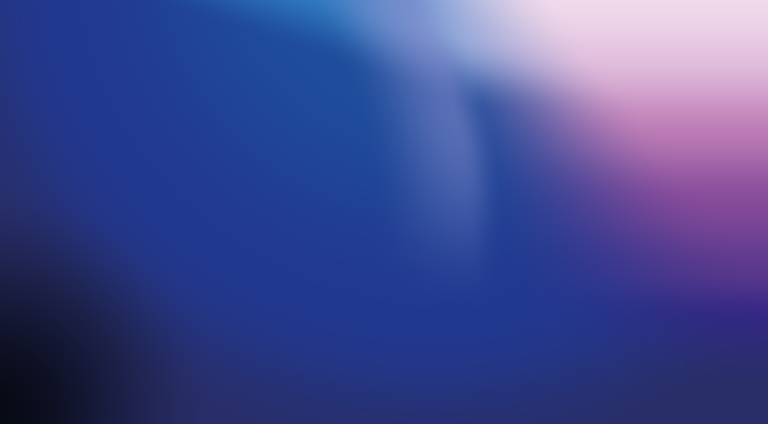
This background is drawn by a WebGL 1 fragment shader. Its source:

```glsl
precision highp float;

uniform vec2 u_resolution;

const float ASPECT = 1.82;

// Deep blue field: teal core, royal ring, slate rim
vec3 blueField(vec2 p, vec2 center) {
  const vec3 teal = vec3(0.12, 0.30, 0.61);
  const vec3 royal = vec3(0.13, 0.22, 0.56);
  const vec3 slate = vec3(0.16, 0.18, 0.41);
  float d = length(p - center);
  vec3 inner = mix(teal, royal, smoothstep(0.35, 0.90, d));
  return mix(inner, slate, smoothstep(0.90, 1.25, d));
}

// Vertical ramp of the rosy light, violet below to pale pink above
vec3 roseRamp(float y) {
  vec3 c = mix(vec3(0.21, 0.15, 0.53), vec3(0.35, 0.22, 0.55), smoothstep(0.24, 0.37, y));
  c = mix(c, vec3(0.52, 0.29, 0.60), smoothstep(0.34, 0.54, y));
  c = mix(c, vec3(0.75, 0.50, 0.72), smoothstep(0.50, 0.73, y));
  c = mix(c, vec3(0.88, 0.74, 0.86), smoothstep(0.68, 0.87, y));
  return mix(c, vec3(0.94, 0.85, 0.92), smoothstep(0.82, 1.0, y));
}

// Coverage of the rosy light, spreading from a slanted left border
float roseMask(vec2 p) {
  float drop = 1.0 - p.y;
  float left = 0.95 + 0.35 * drop;
  float right = 1.33 + 0.75 * drop;
  return smoothstep(left, right, p.x) * smoothstep(0.08, 0.30, p.y);
}

// Coverage of the cyan sheet above a falling edge that levels out
float sheetMask(vec2 p) {
  float edge = max(1.0 - 0.335 * (p.x - 0.427), 0.77);
  return smoothstep(-0.03, 0.14, p.y - edge);
}

// Curved sheen: slow rise on the left, quick fall on the right
float sheenMask(vec2 p) {
  float bend = max(p.y - 0.5, 0.0) / 0.5;
  float s = p.x - (1.125 - 0.155 * bend * bend);
  float profile = smoothstep(-0.25, -0.02, s) * (1.0 - smoothstep(-0.02, 0.07, s));
  return profile * smoothstep(0.25, 0.72, p.y);
}

void main() {
  vec2 p = gl_FragCoord.xy / u_resolution * vec2(ASPECT, 1.0);
  vec3 color = blueField(p, vec2(1.02, 1.14));

  // Dark lower left corner
  float shade = 1.0 - smoothstep(0.0, 0.55, length(p - vec2(-0.02, 0.03)));
  color = mix(color, vec3(0.03, 0.04, 0.08), shade);

  // Cyan sheet, paler to the right
  vec3 sheet = mix(vec3(0.19, 0.49, 0.76), vec3(0.52, 0.63, 0.84), smoothstep(0.75, 1.12, p.x));
  color = mix(color, sheet, sheetMask(p));

  // Sheen, then rosy light over it
  color = mix(color, vec3(0.52, 0.54, 0.79), 0.55 * sheenMask(p));
  color = mix(color, roseRamp(p.y), roseMask(p));

  gl_FragColor = vec4(color, 1.0);
}
```
